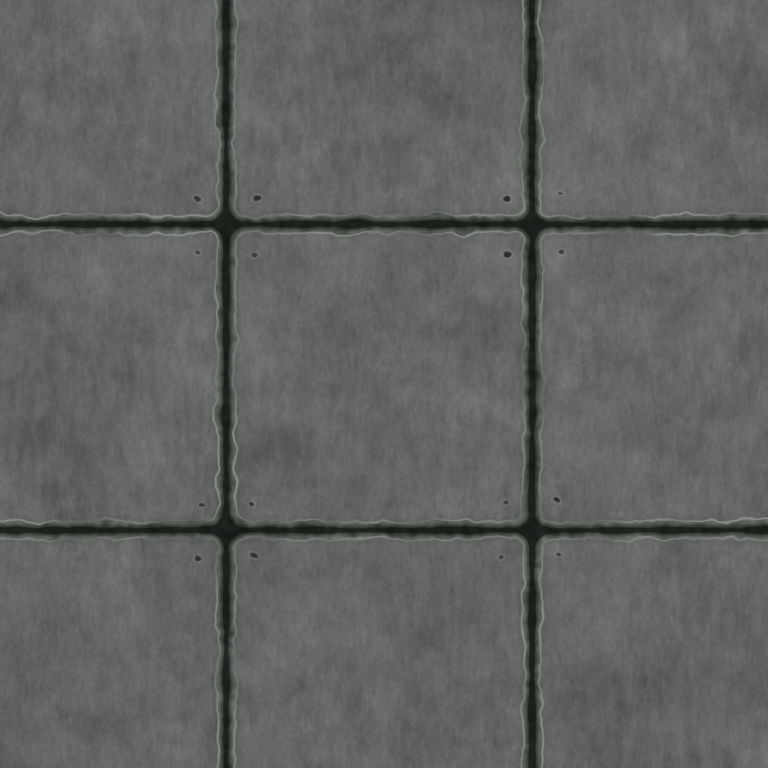
This texture is drawn by a Shadertoy shader. Its source:

```glsl
const float PITCH = 0.3985;               // tile spacing
const vec2 JOINT_ORIGIN = vec2(0.2945, 0.3095);
const float CORNER_RADIUS = 0.024;
const float CORE_WIDTH = 0.0042;          // half widths, from the joint centre
const float FLANK_WIDTH = 0.0088;
const float RIM_OFFSET = 0.0118;
const float RIM_WIDTH = 0.0015;
const float CHIP_DEPTH = 0.0032;
const float HOLE_INSET = 0.036;
const float HOLE_RADIUS = 0.0046;
const int SCRATCH_COUNT = 14;

const vec3 SLAB = vec3(0.392, 0.394, 0.392);
const vec3 CORE = vec3(0.105, 0.125, 0.108);
const vec3 FLANK = vec3(0.245, 0.265, 0.245);
const vec3 BEVEL = vec3(0.335, 0.355, 0.335);
const vec3 RIM = vec3(0.53, 0.55, 0.53);
const vec3 HOLE = vec3(0.14, 0.15, 0.14);

vec3 hash3(vec2 p) {
    vec3 q = fract(p.xyx * vec3(0.1031, 0.1030, 0.0973));
    q += dot(q, q.yxz + 33.33);
    return fract((q.xxy + q.yzz) * q.zyx);
}

// Cellular noise: soft light and dark blobs around scattered points
float cellNoise(vec2 p) {
    vec2 base = floor(p);
    float sum = 0.0;
    for (int y = -1; y <= 1; y++)
    for (int x = -1; x <= 1; x++) {
        vec2 cell = base + vec2(x, y);
        vec3 h = hash3(cell + 57.0);
        vec2 r = p - cell - h.xy;
        float w = max(0.0, 1.0 - dot(r, r));
        sum += (2.0 * h.z - 1.0) * w * w;
    }
    return sum;
}

// Cloudy mottling, brushed vertical streaks and fine grain
float slabTone(vec2 uv) {
    float tone = 0.0, scale = 6.0;
    vec2 p = uv;
    for (int i = 0; i < 4; i++) {
        tone += 0.017 * cellNoise(p * scale);
        p = mat2(0.8, 0.6, -0.6, 0.8) * p + 3.7;
        scale *= 2.1;
    }
    float patches = 0.6 + 0.5 * cellNoise(uv * 7.0 + 9.0);
    tone += 0.024 * patches * cellNoise(uv * vec2(110.0, 32.0));
    tone += 0.016 * cellNoise(uv * vec2(260.0, 100.0));
    return tone + 0.014 * cellNoise(uv * 290.0);
}

// Faint hairlines scattered over the slabs
float scratches(vec2 uv, float px) {
    float mask = 0.0;
    for (int i = 0; i < SCRATCH_COUNT; i++) {
        vec3 h = hash3(vec2(float(i) * 7.3, 19.0));
        vec3 k = hash3(vec2(float(i) * 3.1, 83.0));
        float angle = (k.x - 0.5) * 2.4;
        vec2 dir = vec2(cos(angle), sin(angle));
        vec2 r = uv - h.xy;
        float along = clamp(dot(r, dir), 0.0, 0.02 + 0.04 * h.z);
        float dist = length(r - along * dir);
        mask += (k.y - 0.4) * (1.0 - smoothstep(0.0, max(0.0012, px), dist));
    }
    return mask;
}

void mainImage(out vec4 fragColor, in vec2 fragCoord) {
    vec2 uv = fragCoord / iResolution.xy;
    float px = 1.0 / min(iResolution.x, iResolution.y);

    // Offset from the nearest joint crossing
    vec2 grid = (uv - JOINT_ORIGIN) / PITCH;
    vec2 crossing = floor(grid + 0.5);
    vec2 q = (grid - crossing) * PITCH;
    vec2 a = abs(q);

    // Distance from the joints, rounded at tile corners, with chipped edges
    float joint = CORNER_RADIUS - length(max(CORNER_RADIUS - a, 0.0));
    float chip = CHIP_DEPTH * (cellNoise(uv * 42.0) + 0.5 * cellNoise(uv * 105.0));
    float edge = joint + chip;
    float core = joint + 0.45 * chip;

    // Slab surface
    float tileTone = 0.012 * (hash3(floor(grid) + 11.0).x - 0.5);
    vec3 color = SLAB + slabTone(uv) + tileTone + 0.04 * scratches(uv, px);
    color -= vec3(0.035, 0.025, 0.035) * (1.0 - smoothstep(0.010, 0.023, edge));

    // Drilled holes, one in each tile corner
    vec2 side = vec2(q.x < 0.0 ? -1.0 : 1.0, q.y < 0.0 ? -1.0 : 1.0);
    vec3 h = hash3(crossing * 2.0 + side * 0.5 + 40.0);
    vec2 r = a - HOLE_INSET - 0.009 * (h.xy - 0.5);
    r += 0.0012 * cellNoise(uv * 150.0);
    r = vec2(r.x + 0.35 * (h.y - 0.5) * r.y, r.y * 1.3);
    float size = HOLE_RADIUS * mix(0.65, 1.2, h.z);
    float hole = length(r) - size;
    color += 0.05 * exp(-pow((hole - 0.0015) / 0.0012, 2.0));
    color = mix(color, HOLE, (0.55 + 0.4 * h.z) * (1.0 - smoothstep(-0.0025, max(0.001, px), hole)));

    // Joint layers: worn bevel, bright rim, mossy flank, dark core
    float grit = 0.05 * cellNoise(uv * 130.0) + 0.03 * cellNoise(uv * 60.0);
    color = mix(color, BEVEL + grit, 1.0 - smoothstep(RIM_OFFSET - 0.002, RIM_OFFSET, edge));
    float wear = clamp(0.65 + 0.6 * cellNoise(uv * 17.0 + 5.0), 0.15, 1.0);
    float rim = (edge - RIM_OFFSET) / max(RIM_WIDTH, px);
    color = mix(color, RIM, wear * exp(-rim * rim));
    color = mix(color, FLANK + grit, 1.0 - smoothstep(FLANK_WIDTH - 0.003, FLANK_WIDTH, core));
    color = mix(color, CORE + 0.4 * grit, 1.0 - smoothstep(CORE_WIDTH - 0.0015, CORE_WIDTH + 0.0015, core));

    fragColor = vec4(clamp(color, 0.0, 1.0), 1.0);
}
```
